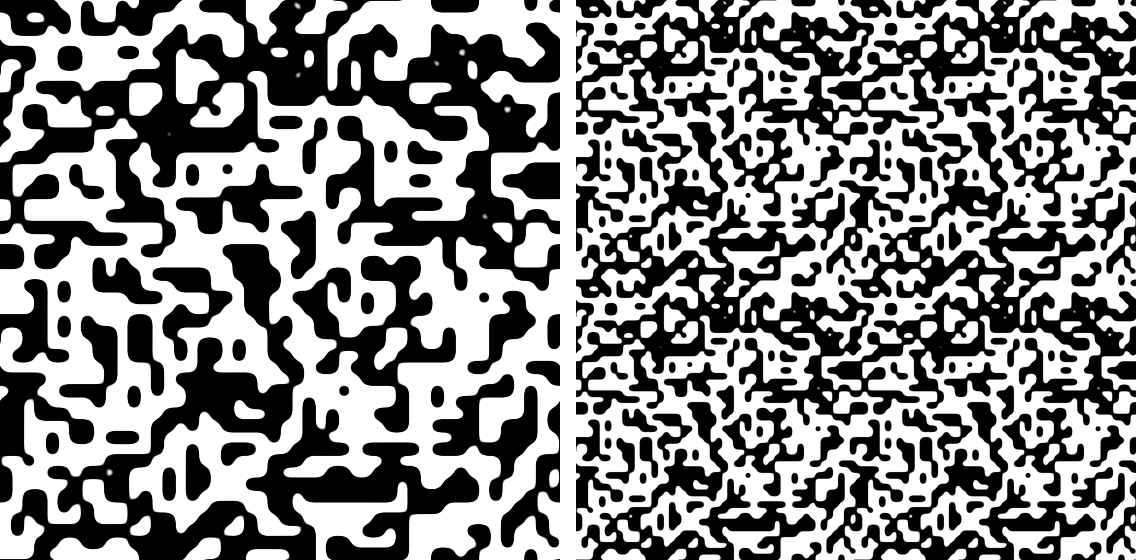
Left: one tile. Right: repeated 2 by 2.
Write a WebGL 1 fragment shader that draws this pattern.

```glsl
precision highp float;

uniform vec2 u_resolution;

const float BLOCKS = 24.0;           // blocks across the tile, each 2 x 2 cells
const float CELLS = 2.0 * BLOCKS;
const float FILL = 0.79;             // share of blocks that hold a piece
const float SINGLE_SHARE = 0.07;     // shares of piece kinds, the rest are dominoes
const float SQUARE_SHARE = 0.14;
const float TRIPLE_SHARE = 0.18;
const float INK_LEVEL = 0.43;        // lower values thicken the ink
const vec3 PAPER = vec3(1.0);
const vec3 INK = vec3(0.0);

vec4 hash4(vec2 p) {
  vec4 q = fract(p.xyxy * vec4(0.1031, 0.1030, 0.0973, 0.1099) + 0.137);
  q += dot(q, q.wzxy + 33.33);
  return fract((q.xxyz + q.yzzw) * q.zywx);
}

vec2 wrapBlock(vec2 block) {
  return floor(mod(block + 0.5, BLOCKS));
}

// How far a piece reaches right and up from its first cell
vec2 pieceExtent(float kind, float turn) {
  vec2 along = turn < 0.5 ? vec2(1.0, 0.0) : vec2(0.0, 1.0);
  if (kind < SINGLE_SHARE) return vec2(0.0);
  if (kind < SINGLE_SHARE + SQUARE_SHARE) return vec2(1.0);
  if (kind < SINGLE_SHARE + SQUARE_SHARE + TRIPLE_SHARE) return 2.0 * along;
  return along;
}

// 1 if a piece from this block or the ones before it covers the cell
float cellInk(vec2 cell) {
  vec2 home = floor(cell * 0.5);
  float ink = 0.0;
  for (int j = 0; j < 2; j++) {
    for (int i = 0; i < 2; i++) {
      vec2 block = home - vec2(float(i), float(j));
      vec4 h = hash4(wrapBlock(block));
      vec2 start = 2.0 * block + floor(2.0 * h.xy);
      vec2 reach = pieceExtent(h.z / FILL, h.w);
      vec2 inside = step(start - 0.5, cell) * step(cell, start + reach + 0.5);
      ink = max(ink, inside.x * inside.y * step(h.z, FILL));
    }
  }
  return ink;
}

// Quadratic B-spline weight, one axis at a time
vec2 splineWeight(vec2 d) {
  d = abs(d);
  vec2 tail = max(1.5 - d, 0.0);
  return mix(0.75 - d * d, 0.5 * tail * tail, step(0.5, d));
}

// Cells blended into a soft field, so that the threshold rounds the corners
float inkField(vec2 p) {
  vec2 centre = floor(p);
  float field = 0.0;
  for (int j = -1; j <= 1; j++) {
    for (int i = -1; i <= 1; i++) {
      vec2 cell = centre + vec2(float(i), float(j));
      vec2 weight = splineWeight(p - cell - 0.5);
      field += weight.x * weight.y * cellInk(cell);
    }
  }
  return field;
}

void main() {
  vec2 p = gl_FragCoord.xy / u_resolution * CELLS;
  float edge = 0.5 * CELLS / min(u_resolution.x, u_resolution.y);
  float ink = smoothstep(INK_LEVEL - edge, INK_LEVEL + edge, inkField(p));
  gl_FragColor = vec4(mix(PAPER, INK, ink), 1.0);
}
```
